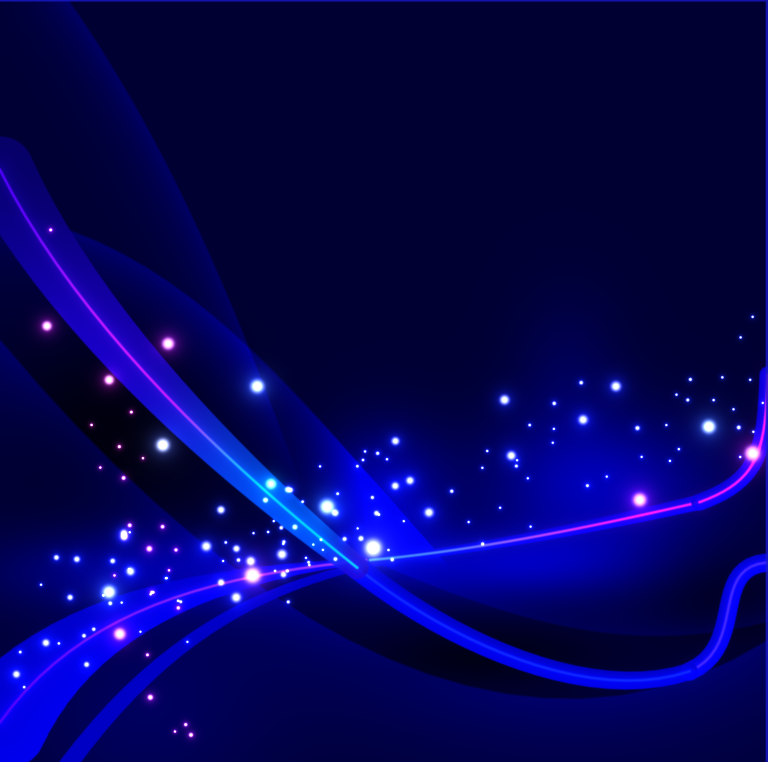
Reproduce this background procedurally as a Shadertoy shader.

```glsl
float hash(float n) {
    return fract(sin(n * 127.1) * 4375.85);
}

vec2 bezier(vec2 a, vec2 b, vec2 c, vec2 d, float t) {
    float s = 1.0 - t;
    return s * s * s * a + 3.0 * s * s * t * b + 3.0 * s * t * t * c + t * t * t * d;
}

// Signed distance to a cubic curve (positive on its left) and position along it
vec2 curve(vec2 p, vec2 a, vec2 b, vec2 c, vec2 d) {
    const float STEPS = 20.0;
    vec2 best = vec2(9.0, 0.0), from = a;
    for (float i = 1.0; i <= STEPS; i++) {
        vec2 to = bezier(a, b, c, d, i / STEPS);
        vec2 e = to - from, q = p - from;
        float h = clamp(dot(q, e) / dot(e, e), 0.0, 1.0);
        float dist = length(q - e * h);
        if (dist < abs(best.x)) {
            float side = e.x * q.y - e.y * q.x < 0.0 ? -1.0 : 1.0;
            best = vec2(dist * side, (i - 1.0 + h) / STEPS);
        }
        from = to;
    }
    return best;
}

float blob(vec2 p, vec2 center, vec2 radius) {
    vec2 q = (p - center) / radius;
    return exp(-dot(q, q));
}

float band(float dist, float halfWidth) {
    float aa = 1.2 / iResolution.y;
    return 1.0 - smoothstep(halfWidth - aa, halfWidth + aa, abs(dist));
}

// Translucent sheet: a crisp edge that fades towards its inside
float veil(float inside, float fade) {
    return smoothstep(-0.002, 0.002, inside) * exp(-max(inside, 0.0) / fade);
}

vec3 sparkle(vec2 p, vec2 center, float size, vec3 tint) {
    float d = length(p - center) / size;
    return vec3(1.0) * exp(-d * d * d) + tint * exp(-d * 0.85);
}

void ribbon(inout vec3 col, vec2 c, float halfWidth, vec3 fill, vec3 line) {
    float shade = 0.85 + 0.15 * smoothstep(-halfWidth, halfWidth, -c.x);
    col = mix(col, fill * shade, 0.93 * band(c.x, halfWidth));
    col = mix(col, line, 0.85 * band(c.x, 0.0017));
    col += line * 0.18 * exp(-abs(c.x) / 0.006);
}

void mainImage(out vec4 fragColor, in vec2 fragCoord) {
    vec2 p = fragCoord / iResolution.xy;
    vec3 blue = vec3(0.0, 0.0, 1.0), pink = vec3(0.95, 0.1, 0.85), cyan = vec3(0.0, 0.75, 1.0);

    // Night backdrop with darker hollows
    float light = 0.2;
    light *= 1.0 - 0.75 * blob(p, vec2(0.14, 0.43), vec2(0.15, 0.13));
    light *= 1.0 - 0.6 * blob(p, vec2(0.94, 0.22), vec2(0.1, 0.06));
    light *= 1.0 - 0.6 * blob(p, vec2(0.63, 0.14), vec2(0.14, 0.04));

    // Soft blue glows
    light += 0.5 * blob(p, vec2(0.78, 0.36), vec2(0.15, 0.09));
    light += 0.5 * blob(p, vec2(0.5, 0.34), vec2(0.075, 0.09));
    light += 0.35 * blob(p, vec2(0.19, 0.25), vec2(0.19, 0.05));
    light += 0.45 * blob(p, vec2(0.66, 0.26), vec2(0.18, 0.045));
    light += 0.13 * blob(p, vec2(0.74, 0.5), vec2(0.07, 0.11));
    light += 0.15 * blob(p, vec2(0.18, 0.06), vec2(0.17, 0.14));

    // Sweeping veils
    vec2 c = curve(p, vec2(0.089, 1.0), vec2(0.241, 0.783), vec2(0.332, 0.528), vec2(0.404, 0.331));
    light += 0.2 * veil(-c.x, 0.035) * (1.0 - smoothstep(0.7, 1.0, c.y));
    c = curve(p, vec2(-0.01, 0.722), vec2(0.234, 0.692), vec2(0.391, 0.475), vec2(0.566, 0.278));
    float sheen = veil(-c.x, 0.045) * smoothstep(0.25, 0.3, p.y);
    light += sheen * mix(0.23, 0.6, smoothstep(0.6, 1.0, c.y));
    c = curve(p, vec2(0.0, 0.554), vec2(0.326, 0.16), vec2(0.69, -0.037), vec2(1.0, 0.16));
    light += 0.23 * veil(-c.x, 0.085);
    c = curve(p, vec2(0.482, 0.265), vec2(0.651, 0.193), vec2(0.807, 0.134), vec2(1.0, 0.184));
    light += 0.14 * veil(c.x, 0.04);
    vec3 col = blue * min(light, 0.95) + vec3(0.1, 0.1, 0.0) * sheen * smoothstep(0.6, 1.0, c.y);

    // Rising ribbon and its thin companion
    c = curve(p, vec2(0.07, -0.03), vec2(0.2, 0.16), vec2(0.339, 0.232), vec2(0.495, 0.262));
    col = mix(col, blue * 0.82, 0.9 * band(c.x, mix(0.012, 0.004, c.y)));
    c = curve(p, vec2(0.0, 0.052), vec2(0.104, 0.199), vec2(0.273, 0.245), vec2(0.482, 0.265));
    ribbon(col, c, 0.004 + 0.06 * pow(1.0 - c.y, 1.5), blue * 0.98, mix(vec3(0.3, 0.0, 1.0), vec3(0.6, 0.2, 1.0), c.y));
    c = curve(p, vec2(0.482, 0.265), vec2(0.625, 0.278), vec2(0.781, 0.311), vec2(0.911, 0.341));
    ribbon(col, c, 0.004 + 0.006 * c.y, blue, mix(vec3(0.25, 0.5, 1.0), pink, smoothstep(0.1, 0.8, c.y)));
    c = curve(p, vec2(0.911, 0.341), vec2(0.99, 0.37), vec2(0.996, 0.409), vec2(1.0, 0.508));
    ribbon(col, c, 0.011, blue, pink);

    // Falling ribbon, crossing in front
    c = curve(p, vec2(0.898, 0.119), vec2(0.977, 0.154), vec2(0.918, 0.265), vec2(1.01, 0.262));
    ribbon(col, c, 0.012, blue, vec3(0.25, 0.15, 1.0));
    c = curve(p, vec2(0.465, 0.255), vec2(0.586, 0.157), vec2(0.768, 0.075), vec2(0.898, 0.119));
    ribbon(col, c, mix(0.015, 0.011, c.y), blue * 0.95, vec3(0.05, 0.15, 1.0));
    c = curve(p, vec2(0.0, 0.777), vec2(0.104, 0.567), vec2(0.312, 0.377), vec2(0.465, 0.255));
    vec3 fill = mix(vec3(0.03, 0.0, 0.5), vec3(0.1, 0.0, 0.83), smoothstep(0.0, 0.4, c.y));
    fill = mix(fill, vec3(0.0, 0.32, 1.0), smoothstep(0.4, 0.8, c.y) * (1.0 - smoothstep(0.88, 1.0, c.y)));
    vec3 line = mix(vec3(0.3, 0.0, 0.9), vec3(0.75, 0.1, 0.95), smoothstep(0.0, 0.4, c.y));
    ribbon(col, c, mix(0.044, 0.015, c.y), fill, mix(line, cyan, smoothstep(0.5, 0.75, c.y)));

    // Scattered dust: a pink drift at left, blue along the rising ribbon
    for (float i = 1.0; i < 150.0; i++) {
        float h = hash(i), spread = hash(i + 200.3) + hash(i + 400.7) - 1.0;
        bool drift = i < 28.0;
        vec2 at = drift ? vec2(0.03 + 0.3 * h, 0.77 - 0.95 * h + 0.2 * spread)
                        : vec2(h, 0.18 + 0.32 * h + 0.11 * spread);
        float size = 0.0016 + 0.0045 * pow(hash(i + 600.1), 4.0);
        col += sparkle(p, at, size, drift ? pink : vec3(0.1, 0.2, 1.0));
    }

    // Principal lights: position, size, tint from pink to cyan
    vec4 lights[12] = vec4[12](
        vec4(0.219, 0.549, 0.007, 0.0), vec4(0.212, 0.416, 0.008, 0.6), vec4(0.335, 0.493, 0.008, 0.7),
        vec4(0.329, 0.245, 0.01, 0.2), vec4(0.353, 0.365, 0.006, 1.0), vec4(0.426, 0.335, 0.009, 0.8),
        vec4(0.486, 0.281, 0.011, 0.6), vec4(0.833, 0.344, 0.008, 0.0), vec4(0.923, 0.44, 0.008, 0.7),
        vec4(0.98, 0.405, 0.009, 0.0), vec4(0.156, 0.168, 0.007, 0.0), vec4(0.142, 0.223, 0.008, 0.7));
    for (int i = 0; i < 12; i++)
        col += sparkle(p, lights[i].xy, lights[i].z, mix(pink, cyan, lights[i].w));

    // Fine rim along the top and right
    float rim = max(smoothstep(0.996, 0.998, p.x), smoothstep(0.997, 0.999, p.y));
    col = mix(col, vec3(0.1, 0.1, 0.8), 0.8 * rim);
    fragColor = vec4(clamp(col, 0.0, 1.0), 1.0);
}
```
